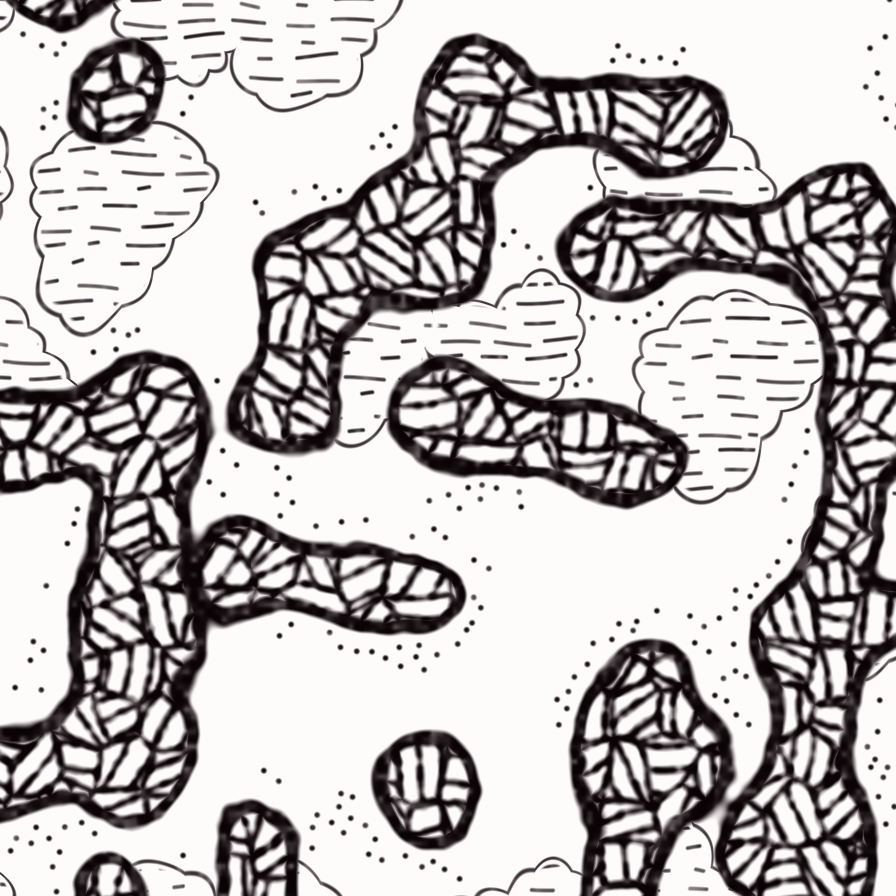
A Shadertoy shader for this pattern:

```glsl
// Ink drawing: rod-filled branching islands with heavy outlines, rippled ponds and stipple.
#define GRID 0.205         // spacing of the island nodes
#define LAND_SHARE 0.76    // part of the nodes that carry land
#define MERGE 0.011        // roundness where branches join
#define OUTLINE 0.0064     // half width of the island outline
#define ROD_PATCH 0.056    // size of a bundle of parallel rods
#define ROD_PITCH 0.0245   // mean spacing of rods in a bundle
#define ROD_CORNER 0.008   // rounding of the rod ends
#define DOT_PITCH 0.0185   // spacing of the stipple
#define RIPPLE vec2(0.058, 0.021)
#define SEED 17.0

const vec3 PAPER = vec3(0.995, 0.985, 0.985);
const vec3 INK = vec3(0.035, 0.010, 0.020);

vec2 hash2(vec2 p) {
    vec3 q = fract((p.xyx + SEED) * vec3(0.1031, 0.1030, 0.0973));
    q += dot(q, q.yzx + 33.33);
    return fract((q.xx + q.yz) * q.zy);
}

float valueNoise(vec2 p) {
    vec2 i = floor(p), f = fract(p);
    f = f * f * (3.0 - 2.0 * f);
    vec2 e = vec2(1.0, 0.0);
    return mix(mix(hash2(i).x, hash2(i + e).x, f.x),
               mix(hash2(i + e.yx).x, hash2(i + 1.0).x, f.x), f.y);
}

float segmentDistance(vec2 p, vec2 a, vec2 b) {
    vec2 v = b - a;
    return length(p - a - v * clamp(dot(p - a, v) / (dot(v, v) + 1e-6), 0.0, 1.0));
}

vec2 node(vec2 id) {
    return (id + 0.5 + 0.65 * (hash2(id) - 0.5)) * GRID;
}

// Outline with uneven lobes and small scallops
float pondDistance(vec2 q, vec2 h) {
    float a = atan(q.y, q.x), turn = 6.283 * h.y;
    float radius = 0.062 + 0.04 * h.y;
    radius *= 1.0 + 0.18 * sin(2.0 * a + turn) + 0.12 * sin(3.0 * a - turn);
    return length(q) - radius - 0.009 * abs(sin(6.0 * a + turn + 0.5 * sin(2.0 * a)));
}

// x: distance to the islands, y: distance to the ponds
vec2 landAndWater(vec2 p) {
    p += 0.006 * sin(p.yx * vec2(31.0, 37.0) + 2.0 * sin(p * 19.0));
    vec2 base = floor(p / GRID);
    float sum = 1e-9, pond = 1.0;
    for (int y = -2; y <= 1; y++)
    for (int x = -2; x <= 1; x++) {
        vec2 id = base + vec2(x, y);
        vec2 a = node(id), h = hash2(id + 71.0), g = hash2(id + 133.0);
        if (hash2(id + 171.0).x < LAND_SHARE) {
            vec2 reach = smoothstep(0.3, 0.8, h);
            vec2 radius = mix(vec2(0.032), vec2(0.054), hash2(id + 191.0));
            vec2 east = mix(a, node(id + vec2(1, 0)), reach.x);
            vec2 north = mix(a, node(id + vec2(0, 1)), reach.y);
            sum += exp((0.035 + 0.055 * g.x - length(p - a)) / MERGE);
            sum += exp((radius.x - segmentDistance(p, a, east)) / MERGE);
            sum += exp((radius.y - segmentDistance(p, a, north)) / MERGE);
        }
        if (g.y > 0.58) pond = min(pond, pondDistance(p - a - 0.4 * GRID, h));
    }
    return vec2(-MERGE * log(sum), pond);
}

// Cellular patches, each ruled in its own direction; returns distance to a line
float rodGap(vec2 p) {
    vec2 u = p / ROD_PATCH, base = floor(u), id = base, toSite = vec2(9.0);
    for (int k = 0; k < 9; k++) {
        vec2 c = base + vec2(k % 3 - 1, k / 3 - 1);
        vec2 r = c + 0.15 + 0.7 * hash2(c) - u;
        if (dot(r, r) < dot(toSite, toSite)) { toSite = r; id = c; }
    }
    float edge = 9.0;
    for (int k = 0; k < 25; k++) {
        vec2 c = id + vec2(k % 5 - 2, k / 5 - 2);
        vec2 r = c + 0.15 + 0.7 * hash2(c) - u;
        if (c != id) edge = min(edge, dot(0.5 * (toSite + r), normalize(r - toSite)));
    }
    vec2 h = hash2(id + 53.0);
    float angle = 1.571 * mod(id.x + id.y, 2.0) + 1.5 * (h.x - 0.5);
    float pitch = ROD_PITCH * (0.85 + 0.35 * h.y);
    float s = dot(toSite, vec2(cos(angle), sin(angle))) * ROD_PATCH / pitch + 7.0 * h.y;
    float rule = (0.5 - abs(fract(s) - 0.5)) * pitch;
    return ROD_CORNER - length(max(ROD_CORNER - vec2(rule, edge * ROD_PATCH), 0.0));
}

// Broken, slightly tilted horizontal strokes
float rippleInk(vec2 p) {
    p.y += 0.002 * sin(p.x * 45.0);
    float row = floor(p.y / RIPPLE.y);
    p.x += hash2(vec2(row, 9.0)).x * RIPPLE.x;
    vec2 id = vec2(floor(p.x / RIPPLE.x), row), h = hash2(id + 211.0);
    vec2 q = p - (id + vec2(0.5, 0.28 + 0.44 * h.x)) * RIPPLE;
    vec2 tip = vec2(0.004 + 0.021 * h.y, 0.003 * (h.x - 0.5));
    return (0.7 + 0.3 * h.x) * (1.0 - smoothstep(0.0006, 0.0034, segmentDistance(q, -tip, tip)));
}

// Loose dots that follow parts of the shore, on a turned and staggered lattice
float stippleInk(vec2 p) {
    mat2 turn = mat2(0.8, 0.6, -0.6, 0.8);
    vec2 u = turn * p / DOT_PITCH;
    float shift = hash2(vec2(floor(u.y), 31.0)).x;
    vec2 id = floor(u + vec2(shift, 0.0)), h = hash2(id + 307.0);
    vec2 c = transpose(turn) * (id + 0.25 + 0.5 * h - vec2(shift, 0.0)) * DOT_PITCH;
    vec2 d = landAndWater(c);
    float patches = sin(c.x * 17.0 + 2.0 * sin(c.y * 9.0)) + sin(c.y * 15.0 + c.x * 6.0);
    bool shown = d.x > 0.011 && d.x < 0.038 && d.y > 0.012 && patches > -0.1 && h.x > 0.3;
    return shown ? 1.0 - smoothstep(0.0012, 0.0046, length(p - c)) : 0.0;
}

void mainImage(out vec4 fragColor, in vec2 fragCoord) {
    vec2 p = fragCoord / iResolution.y;
    float grain = valueNoise(p * 120.0);
    vec2 d = landAndWater(p);
    d.x += 0.005 * (valueNoise(p * 60.0) - 0.5);

    // Water and stipple lie outside the islands, rods inside
    float shore = 0.8 * (1.0 - smoothstep(0.0006, 0.0036, abs(d.y)));
    float water = 0.9 * rippleInk(p) * smoothstep(0.006, 0.011, -d.y);
    float outside = max(max(shore, water), 0.95 * stippleInk(p));
    float gap = rodGap(p + 0.002 * sin(p.yx * 70.0));
    float inside = 1.0 - smoothstep(0.0, 0.0068, gap + 0.003 * (grain - 0.5));
    float ink = d.x < -OUTLINE ? inside : outside;
    ink = max(ink, 1.0 - smoothstep(OUTLINE - 0.002, OUTLINE + 0.004, abs(d.x + OUTLINE)));

    // Worn, slightly reddish ink
    ink *= 1.0 - 0.36 * grain * grain * grain;
    vec3 color = mix(PAPER, INK, ink) - vec3(0.0, 0.06, 0.03) * ink * (1.0 - ink);
    fragColor = vec4(color, 1.0);
}
```
